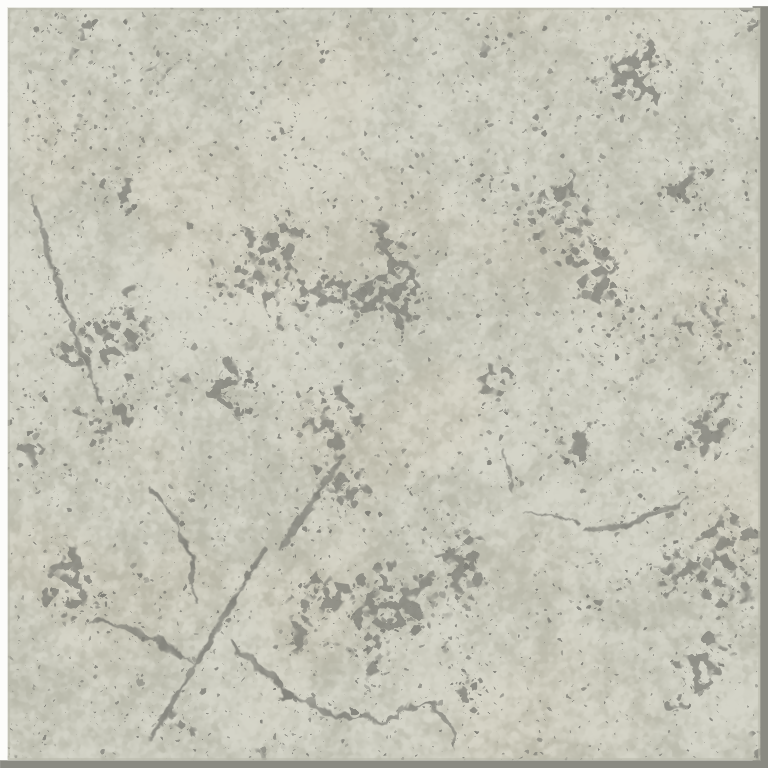
A Shadertoy shader for this texture:

```glsl
#define PALE vec3(0.832, 0.832, 0.785)
#define DUSTY vec3(0.728, 0.728, 0.672)
#define STAIN vec3(0.46, 0.46, 0.435)
#define SHADOW vec3(0.54, 0.54, 0.51)
#define PAPER vec3(0.99, 0.99, 0.98)
#define WARMTH vec3(0.006, -0.002, -0.008)
#define MARGIN 0.0100
#define EDGE 0.0018
#define CRACKS 10

// Crack end points, then bend, half width and raggedness
const vec4 crackEnds[CRACKS] = vec4[](
    vec4(0.043, 0.742, 0.134, 0.475), vec4(0.443, 0.401, 0.365, 0.284),
    vec4(0.345, 0.284, 0.195, 0.036), vec4(0.198, 0.362, 0.254, 0.219),
    vec4(0.121, 0.190, 0.254, 0.134), vec4(0.300, 0.165, 0.500, 0.060),
    vec4(0.500, 0.060, 0.593, 0.030), vec4(0.765, 0.308, 0.896, 0.353),
    vec4(0.655, 0.415, 0.664, 0.360), vec4(0.680, 0.330, 0.755, 0.318));
const vec3 crackStyle[CRACKS] = vec3[](
    vec3(-0.006, 0.0036, 0.003), vec3(0.0, 0.0055, 0.001),
    vec3(0.0, 0.0042, 0.001), vec3(0.015, 0.0036, 0.004),
    vec3(0.012, 0.0038, 0.005), vec3(-0.025, 0.0046, 0.006),
    vec3(0.040, 0.0046, 0.006), vec3(-0.008, 0.0040, 0.003),
    vec3(0.004, 0.0032, 0.003), vec3(0.006, 0.0018, 0.003));

vec3 hash(vec2 p) {
    vec3 q = fract(p.xyx * vec3(0.1031, 0.1030, 0.0973));
    q += dot(q, q.yxz + 33.33);
    return fract((q.xxy + q.yzz) * q.zyx);
}

// Soft cellular noise: random cell values blended by distance
float cloud(vec2 p) {
    vec2 cell = floor(p);
    float sum = 0.0, weights = 0.0;
    for (int i = 0; i < 9; i++) {
        vec2 id = cell + vec2(i % 3 - 1, i / 3 - 1);
        vec3 h = hash(id);
        vec2 d = id + h.xy - p;
        float w = exp(-5.0 * dot(d, d));
        sum += w * h.z;
        weights += w;
    }
    return sum / weights;
}

float layeredCloud(vec2 p) {
    float sum = 0.0, total = 0.0, amp = 0.7;
    vec2 q = p * 7.0 + 20.0;
    for (int i = 0; i < 5; i++) {
        sum += amp * cloud(q);
        total += amp;
        amp *= 1.15;
        q = mat2(0.8, 0.6, -0.6, 0.8) * q * 2.2 + 170.0;
    }
    return sum / total;
}

// Layered sines that roughen outlines
vec2 jag(vec2 p) {
    vec2 a = sin(p.yx * vec2(85.0, 73.0) + 2.0 * sin(p * 37.0));
    return 0.6 * a + 0.4 * sin(p.yx * 210.0 + 2.0 * a.yx);
}

// Small turned oval pits, one at most per cell
float specks(vec2 p, float freq, float chance) {
    vec2 q = p * freq + 50.0;
    vec2 cell = floor(q);
    float cover = 0.0;
    for (int i = 0; i < 9; i++) {
        vec2 id = cell + vec2(i % 3 - 1, i / 3 - 1);
        vec3 place = hash(id), look = hash(id + 300.0);
        vec2 d = id + place.xy - q;
        float turn = look.x * 6.283;
        d *= mat2(cos(turn), sin(turn), -sin(turn), cos(turn));
        d.x *= mix(0.75, 1.9, look.y);
        float r = mix(0.18, 0.52, look.z * look.z);
        r *= clamp((chance - place.z) * 25.0, 0.0, 1.0);
        float shape = 1.0 - smoothstep(r - EDGE * freq, r, length(d));
        cover = max(cover, shape * mix(0.45, 1.0, fract(look.y * 7.0)));
    }
    return cover;
}

float crack(vec2 p, vec4 ends, float bend, float halfWidth) {
    vec2 axis = ends.zw - ends.xy, rel = p - ends.xy;
    float len = length(axis);
    vec2 dir = axis / len;
    float along = dot(rel, dir) / len, t = clamp(along, 0.0, 1.0);
    float across = dot(rel, vec2(-dir.y, dir.x)) - bend * 4.0 * t * (1.0 - t);
    float w = halfWidth * (0.5 + 0.5 * sqrt(4.0 * t * (1.0 - t)));
    float d = length(vec2(across, (along - t) * len));
    return 1.0 - smoothstep(w - EDGE, w + EDGE, d);
}

// 1 inside a box, 0 outside
float box(vec2 p, vec2 low, vec2 high) {
    vec2 d = min(p - low, high - p);
    return smoothstep(-0.001, 0.001, min(d.x, d.y));
}

void mainImage(out vec4 fragColor, in vec2 fragCoord) {
    vec2 p = fragCoord / iResolution.xy;
    vec2 fine = jag(p * 4.0);

    // Mottled stone
    vec3 stone = mix(PALE, DUSTY, smoothstep(0.28, 0.82, layeredCloud(p)));
    stone += WARMTH * smoothstep(0.45, 0.9, cloud(p * 8.0 + 90.0));

    // Ragged cracks with crumbling sides
    float dark = 0.0, crumble = 0.0;
    float rough = 0.15 + 1.45 * cloud(p * 100.0);
    for (int i = 0; i < CRACKS; i++) {
        vec3 s = crackStyle[i];
        vec2 q = p + s.z * jag(p) + 0.001 * fine;
        dark = max(dark, crack(q, crackEnds[i], s.x, s.y * rough));
        crumble = max(crumble, crack(q, crackEnds[i], s.x, 3.0 * s.y));
    }
    dark *= 0.6 + 0.4 * cloud(p * 60.0);

    // Pits and crumbs, gathered in clusters and densest low in the middle
    vec2 heart = p - vec2(0.47, 0.34);
    float gather = cloud(p * 15.0 + 0.25 * jag(p) + 7.0) + 0.2 * exp(-70.0 * dot(heart, heart));
    float cluster = max(smoothstep(0.6, 0.95, gather), 0.5 * crumble);
    vec2 q = p + 0.0015 * fine;
    float crumbs = smoothstep(0.42, 0.62, cloud(q * 115.0) * smoothstep(0.55, 0.95, gather));
    dark = max(dark, 0.8 * crumbs);
    dark = max(dark, specks(q, 105.0, 0.09 + 0.4 * cluster));
    dark = max(dark, specks(q + 5.0, 160.0, 0.12 + 0.35 * cluster));
    dark = max(dark, specks(q + 3.0, 68.0, 0.03 + 0.15 * cluster));
    stone = mix(stone, STAIN, 0.85 * dark);

    // Worn rim, shadow and margin
    float rim = 1.0 - box(p, vec2(MARGIN + 0.003), vec2(0.987));
    stone = mix(stone, DUSTY, 0.6 * rim);
    vec3 color = mix(PAPER, SHADOW, box(p, vec2(0.0, -0.1), vec2(1.1, MARGIN)));
    color = mix(color, SHADOW, box(p, vec2(0.98, -0.1), vec2(1.1, 0.992)));
    color = mix(color, stone, box(p, vec2(MARGIN), vec2(1.0 - MARGIN)));
    fragColor = vec4(color, 1.0);
}
```
